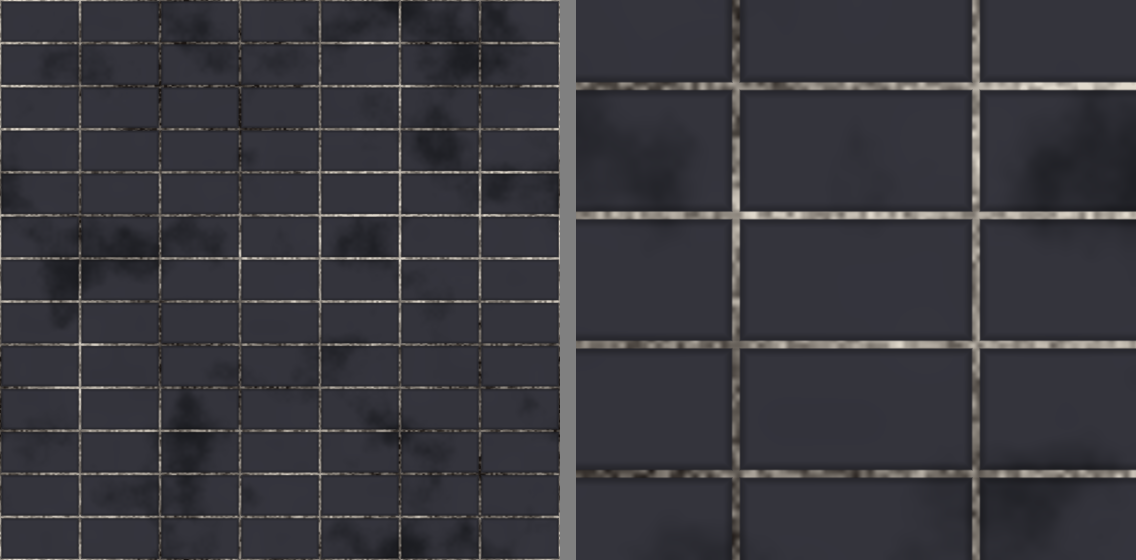
Left: the whole. Right: its middle third, enlarged.
A WebGL 2 fragment shader for this texture:

```glsl
#version 300 es
precision highp float;

uniform vec2 u_resolution;
out vec4 outColor;

#define TILES vec2(7.0, 13.0)
#define GROUT_WIDTH 0.0046
#define EDGE_SHADE_WIDTH 0.006
#define SMUDGE_CELLS 9.0
#define SMUDGE_STRENGTH 0.5
#define GRAIN_CELLS 230.0
#define GROUT_BROAD_CELLS 6.0
#define TILE_COLOR vec3(0.204, 0.204, 0.236)
#define SMUDGE_COLOR vec3(0.085, 0.09, 0.105)
#define GROUT_DARK vec3(0.10, 0.08, 0.07)
#define GROUT_LIGHT vec3(0.88, 0.85, 0.80)

float hash(vec2 cell, float seed) {
    uvec3 q = uvec3(cell, seed) * uvec3(1597u, 3812u, 2741u) + 77u;
    uint h = (q.x ^ (q.y << 9) ^ (q.z << 5)) * 747796u + q.y * 2891u;
    h = (h ^ (h >> 15)) * 277803u;
    h = (h ^ (h >> 13)) * 668265u;
    return float((h ^ (h >> 16)) & 65535u) / 65535.0;
}

// Value noise that wraps after the given number of cells
float noise(vec2 uv, float cells, float seed) {
    vec2 p = uv * cells;
    vec2 i = floor(p);
    vec2 f = fract(p);
    f = f * f * (3.0 - 2.0 * f);
    vec2 a = mod(i, cells);
    vec2 b = mod(i + 1.0, cells);
    return mix(mix(hash(a, seed), hash(vec2(b.x, a.y), seed), f.x),
               mix(hash(vec2(a.x, b.y), seed), hash(b, seed), f.x), f.y);
}

float fbm(vec2 uv, float cells, float seed) {
    float sum = 0.0;
    float weight = 0.5;
    for (int octave = 0; octave < 5; octave++) {
        sum += weight * noise(uv, cells, seed + float(octave));
        cells *= 2.0;
        weight *= 0.5;
    }
    return sum / 0.96875;
}

vec3 tileColor(vec2 uv, float edgeDistance) {
    // Soft dark smudges run across neighbouring tiles
    float smudge = smoothstep(0.53, 0.86, fbm(uv, SMUDGE_CELLS, 11.0));
    vec3 color = TILE_COLOR * (0.985 + 0.03 * noise(uv, 24.0, 31.0));
    color = mix(color, SMUDGE_COLOR, smudge * SMUDGE_STRENGTH * 1.6);
    // Shallow shade beside the grout
    return color * mix(0.74, 1.0, smoothstep(0.0, EDGE_SHADE_WIDTH, edgeDistance));
}

vec3 groutColor(vec2 uv, float horizontal) {
    float broad = fbm(uv, GROUT_BROAD_CELLS, 41.0) - 0.5;
    float grain = noise(uv, GRAIN_CELLS, 53.0) - 0.5;
    float streak = noise(uv, 64.0, 61.0) - 0.5;
    float light = 0.44 + 0.07 * horizontal + 1.25 * broad + 0.5 * grain + 0.2 * streak;
    return mix(GROUT_DARK, GROUT_LIGHT, clamp(light, 0.0, 1.0));
}

void main() {
    vec2 uv = gl_FragCoord.xy / u_resolution;

    // Distance to the nearest grout centre line on each axis
    vec2 lineDistance = abs(fract(uv * TILES + 0.5) - 0.5) / TILES;
    vec2 softness = 0.75 / u_resolution + 0.0003;
    vec2 lineMask = 1.0 - smoothstep(-softness, softness, lineDistance - 0.5 * GROUT_WIDTH);
    float grout = max(lineMask.x, lineMask.y);
    float edgeDistance = min(lineDistance.x, lineDistance.y) - 0.5 * GROUT_WIDTH;

    vec3 color = mix(tileColor(uv, edgeDistance), groutColor(uv, lineMask.y), grout);
    outColor = vec4(color, 1.0);
}
```
